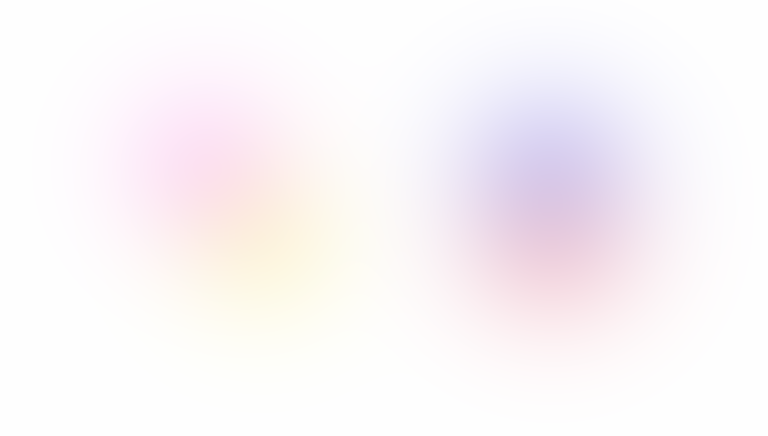
A Shadertoy shader for this background:

```glsl
// Four soft pastel glows on white: pink over yellow at the left,
// periwinkle over rose at the right. Each glow is a Gaussian that
// absorbs part of the light, so overlapping glows multiply together.

// Glow centres, in canvas heights from the middle of the canvas
#define PINK_CENTER       vec2(-0.411, 0.121)
#define YELLOW_CENTER     vec2(-0.280, -0.052)
#define PERIWINKLE_CENTER vec2(0.379, 0.121)
#define ROSE_CENTER       vec2(0.386, -0.070)

// Light absorbed per channel at each centre
#define PINK_ABSORB       vec3(0.008, 0.112, 0.016)
#define YELLOW_ABSORB     vec3(0.006, 0.014, 0.125)
#define PERIWINKLE_ABSORB vec3(0.150, 0.150, 0.020)
#define ROSE_ABSORB       vec3(0.014, 0.135, 0.122)

// Gaussian spread of the left and right pairs
#define LEFT_SPREAD  vec2(0.153, 0.150)
#define RIGHT_SPREAD vec2(0.163, 0.150)

// Fraction of light left after passing through one glow
vec3 glowFilter(vec2 p, vec2 center, vec2 spread, vec3 absorb) {
    vec2 d = (p - center) / spread;
    return 1.0 - absorb * exp(-0.5 * dot(d, d));
}

void mainImage(out vec4 fragColor, in vec2 fragCoord) {
    vec2 p = (fragCoord - 0.5 * iResolution.xy) / iResolution.y;

    // White light filtered by every glow in turn
    vec3 color = vec3(0.998);
    color *= glowFilter(p, PINK_CENTER, LEFT_SPREAD, PINK_ABSORB);
    color *= glowFilter(p, YELLOW_CENTER, LEFT_SPREAD, YELLOW_ABSORB);
    color *= glowFilter(p, PERIWINKLE_CENTER, RIGHT_SPREAD, PERIWINKLE_ABSORB);
    color *= glowFilter(p, ROSE_CENTER, RIGHT_SPREAD, ROSE_ABSORB);

    fragColor = vec4(color, 1.0);
}
```
